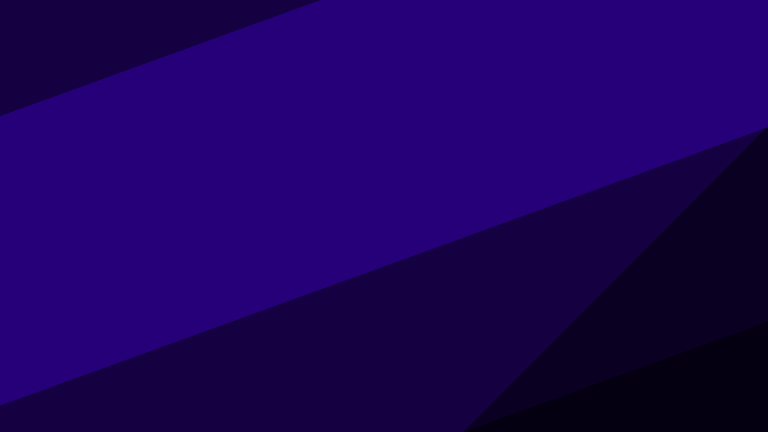
This background is drawn by a Shadertoy shader. Its source:

```glsl
// Flat diagonal bands: a wide violet stripe crosses a dark indigo ground,
// with two deeper wedges folded into the lower right corner.
// Each edge is a signed distance to a line, blended over one pixel.

const vec3 VIOLET   = vec3(0.147, 0.0, 0.470);
const vec3 INDIGO   = vec3(0.082, 0.0, 0.260);
const vec3 MIDNIGHT = vec3(0.040, 0.0, 0.135);
const vec3 INK      = vec3(0.016, 0.0, 0.070);

const float ASPECT       = 16.0 / 9.0;
const float BAND_SLOPE   = 0.3625;  // shared by the stripe and the ink wedge
const float STRIPE_TOP   = 0.731;   // heights where edges meet the left side
const float STRIPE_BASE  = 0.061;
const float FOLD_SLOPE   = 1.003;
const vec2  FOLD_CORNER  = vec2(1.072, 0.0);  // both wedges start here

// Signed distance to a line, positive above it.
float lineDistance(vec2 p, vec2 anchor, float slope) {
    vec2 d = p - anchor;
    return (d.y - slope * d.x) / sqrt(1.0 + slope * slope);
}

// Smooth coverage of the half plane with positive distance.
float coverage(float dist, float pixel) {
    return clamp(dist / pixel + 0.5, 0.0, 1.0);
}

void mainImage(out vec4 fragColor, in vec2 fragCoord) {
    // Canvas height is one unit
    vec2 p = fragCoord / iResolution.xy * vec2(ASPECT, 1.0);
    float pixel = 1.0 / iResolution.y;

    float aboveBase = coverage(lineDistance(p, vec2(0.0, STRIPE_BASE), BAND_SLOPE), pixel);
    float belowTop  = coverage(-lineDistance(p, vec2(0.0, STRIPE_TOP), BAND_SLOPE), pixel);
    float belowFold = coverage(-lineDistance(p, FOLD_CORNER, FOLD_SLOPE), pixel);
    float belowInk  = coverage(-lineDistance(p, FOLD_CORNER, BAND_SLOPE), pixel);

    // Wedges first, then the stripe over them
    vec3 color = mix(INDIGO, MIDNIGHT, belowFold);
    color = mix(color, INK, belowInk);
    color = mix(color, VIOLET, aboveBase * belowTop);

    fragColor = vec4(color, 1.0);
}
```
